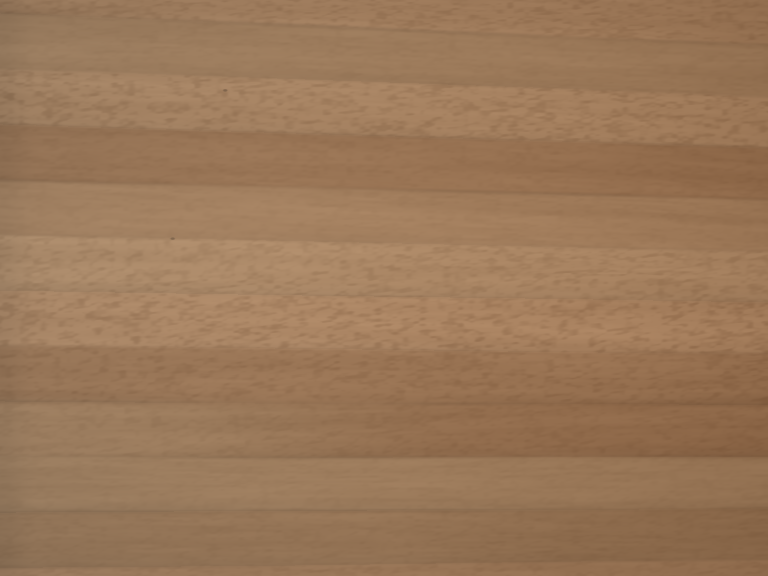
Reproduce this texture procedurally as a WebGL 1 fragment shader.

```glsl
precision highp float;
// Laminated beech board: twelve long staves that fan slightly from left to right.
// Each stave has its own tone, warmth and fleck; stretched value noise makes
// the grain, and a soft uneven light lies over the whole board.
uniform vec2 u_resolution;

float hash(vec2 p) {
  vec3 q = fract(vec3(p.xyx) * 0.1031);
  q += dot(q, q.yzx + 33.33);
  return fract((q.x + q.y) * q.z);
}

float noise(vec2 p) {
  vec2 i = floor(p), f = fract(p);
  f = f * f * (3.0 - 2.0 * f);
  return mix(mix(hash(i), hash(i + vec2(1.0, 0.0)), f.x),
             mix(hash(i + vec2(0.0, 1.0)), hash(i + vec2(1.0, 1.0)), f.x), f.y);
}

// Value belonging to stave n, out of three groups of four
float pick(float n, vec4 a, vec4 b, vec4 c) {
  vec4 k = vec4(0.0, 1.0, 2.0, 3.0);
  return dot(a, vec4(equal(k, vec4(n))))
       + dot(b, vec4(equal(k + 4.0, vec4(n))))
       + dot(c, vec4(equal(k + 8.0, vec4(n))));
}

// Wood of one stave; p is in canvas heights, row counts staves downwards
vec3 wood(float n, vec2 p, float row) {
  float tone = pick(n, vec4(0.012, 0.002, 0.018, -0.033),
                       vec4(0.004, 0.036, 0.028, -0.032),
                       vec4(-0.022, 0.006, -0.026, 0.005));
  float warmth = pick(n, vec4(0.6, 0.25, 0.5, 0.75),
                         vec4(0.45, 0.35, 0.7, 0.75),
                         vec4(0.6, 0.2, 0.35, 0.7));
  float fleck = pick(n, vec4(0.7, 0.25, 0.9, 0.3),
                        vec4(0.25, 0.75, 1.0, 0.6),
                        vec4(0.4, 0.25, 0.3, 0.45));

  // Long grain, with its own drift and a slow waver in each stave
  vec2 g = vec2(p.x, row * 0.093 + p.x * (hash(vec2(n, 5.0)) - 0.5) * 0.035);
  g.y += 0.012 * noise(vec2(p.x * 2.0 + n * 7.0, row * 1.5));
  g += vec2(n * 3.7, n * 1.3);
  tone += 0.028 * (noise(g * vec2(1.3, 32.0)) - 0.5);
  tone += 0.020 * (noise(g * vec2(3.0, 85.0)) - 0.5);
  tone += 0.018 * (noise(g * vec2(16.0, 210.0)) - 0.5);

  // Small tilted ray flecks in two sizes
  vec2 s = g + vec2(0.0, 0.12 * g.x);
  float ray = 0.6 * noise(s * vec2(62.0, 175.0)) + 0.4 * noise(s * vec2(105.0, 240.0) + 40.0);
  tone -= fleck * 0.062 * (smoothstep(0.35, 0.95, ray) - 0.22);

  // Pale streak in the lightest stave; one stave deepens to the right
  if (n == 5.0) tone += 0.020 * smoothstep(0.25, 0.0, abs(row - 4.12)) * (1.0 - 0.6 * p.x);
  if (n == 8.0) {
    tone += mix(0.018, -0.026, smoothstep(0.2, 0.8, p.x));
    warmth += 0.5 * smoothstep(0.3, 0.9, p.x) - 0.3;
  }

  vec3 colour = vec3(0.610, 0.474, 0.350) + tone * vec3(1.0, 0.95, 0.86);
  return colour + (warmth - 0.45) * vec3(0.014, -0.012, -0.014);
}

void main() {
  vec2 uv = gl_FragCoord.xy / u_resolution;
  uv.y = 1.0 - uv.y;
  vec2 p = vec2(uv.x * u_resolution.x / u_resolution.y, uv.y);

  // Stave coordinate: seams slope down at the top and level out below
  float row = (uv.y - mix(0.0226, 0.078, uv.x)) / mix(0.0964, 0.0894, uv.x);
  row += 0.025 * (noise(vec2(p.x * 2.0, floor(row + 0.5) * 9.0 + 50.0)) - 0.5);
  float seam = floor(row + 0.5);
  float offset = row - seam;

  // Blend the two staves that meet at the nearest seam
  float blur = seam == 7.0 ? 0.14 : 0.045;
  vec3 colour = mix(wood(seam, p, row), wood(seam + 1.0, p, row),
                    smoothstep(-blur, blur, offset));

  // Thin glue line and a faint shade above it, both of uneven strength
  float glue = 0.020 + 0.035 * hash(vec2(seam + 20.0, 3.0));
  glue *= 0.3 + 1.1 * noise(vec2(p.x * 5.0, seam * 11.0 + 90.0));
  colour *= 1.0 - glue * smoothstep(0.065, 0.0, abs(offset));
  float shade = noise(vec2(p.x * 1.5, seam * 5.0 + 30.0));
  colour *= 1.0 - 0.05 * shade * smoothstep(-0.28, 0.0, offset) * step(offset, 0.0);

  // Rare dark pin marks in a coarse grid
  vec2 cell = floor(p * 9.0);
  vec2 spot = vec2(hash(cell + 31.0), hash(cell + 57.0)) * 0.6 + 0.2;
  vec2 away = (fract(p * 9.0) - spot) * vec2(0.6, 1.0);
  float mark = step(0.98, hash(cell + 83.0));
  colour *= 1.0 - 0.2 * mark * smoothstep(0.030, 0.008, length(away));

  // Pale light left of centre, warmer right side, dimmer rim
  vec2 c = uv - vec2(0.40, 0.46);
  colour *= 1.045 - 0.27 * dot(c * vec2(0.8, 1.0), c);
  colour += (0.5 - uv.x) * vec3(0.002, 0.028, 0.042);
  colour += 0.010 * (noise(p * 2.2 + 15.0) - 0.5);
  colour *= 1.0 - 0.05 * smoothstep(0.05, 0.0, uv.x);

  gl_FragColor = vec4(colour, 1.0);
}
```
